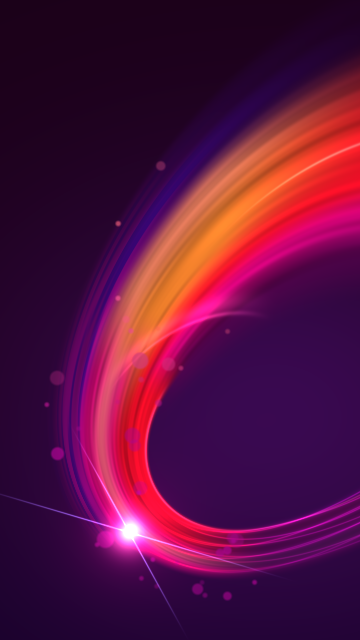
Give the GLSL for this background, as a Shadertoy shader.

```glsl
const vec3 NIGHT = vec3(0.105, 0.002, 0.095);
const vec3 DUSK = vec3(0.225, 0.035, 0.315);
const vec3 PLUM = vec3(0.36, 0.01, 0.31);
const vec3 MAGENTA = vec3(0.90, 0.01, 0.50);
const vec3 RED = vec3(0.93, 0.05, 0.15);
const vec3 ORANGE = vec3(1.00, 0.53, 0.18);
const vec3 PEACH = vec3(0.93, 0.50, 0.45);
const vec3 PINK = vec3(1.00, 0.35, 0.62);
const vec3 INDIGO = vec3(0.24, 0.02, 0.56);
const vec3 VIOLET = vec3(0.66, 0.02, 0.56);
const vec3 RAY_BLUE = vec3(0.45, 0.38, 0.75);
const vec2 SWIRL_CENTER = vec2(0.694, 0.574);
const vec2 STAR = vec2(0.359, 0.299);
const float TAU = 6.28318;
const int DISCS = 38;
const int THREADS = 10;

float hash(vec2 p) {
    return fract(sin(dot(p, vec2(127.1, 311.7))) * 43758.5453);
}

float noise(vec2 p) {
    vec2 i = floor(p), f = fract(p);
    f = f * f * (3.0 - 2.0 * f);
    return mix(mix(hash(i), hash(i + vec2(1, 0)), f.x),
               mix(hash(i + vec2(0, 1)), hash(i + vec2(1, 1)), f.x), f.y);
}

float bell(float x, float width) {
    return exp(-x * x / (width * width));
}

// Inner and outer radius of the swirl at an angle
vec2 swirlRadii(float a) {
    vec4 wave = vec4(cos(a), sin(a), cos(2.0 * a), sin(2.0 * a));
    return 1.0 / vec2(3.010 + dot(wave, vec4(-0.847, -0.505, -0.273, -0.605)),
                      1.762 + dot(wave, vec4(-0.410, -0.663, -0.067, -0.308)));
}

vec3 background(vec2 p) {
    vec2 d = (p - vec2(0.76, 0.62)) / vec2(0.82, 0.64);
    vec3 base = mix(vec3(0.085, 0.003, 0.15), NIGHT, smoothstep(0.0, 0.8, p.y));
    return mix(base, DUSK, exp(-dot(d, d)));
}

// Main ribbon: a = angle, s = position across (0 inner, 1 outer)
vec3 ribbonColor(float a, float s) {
    float left = smoothstep(2.2, 2.85, a);
    float warm = smoothstep(1.05, 1.75, a) * (1.0 - smoothstep(2.5, 3.3, a));
    vec3 c = mix(PLUM, MAGENTA, smoothstep(0.0, 0.22, s));
    c = mix(c, RED, max(left, smoothstep(0.18, 0.34, s)));
    c = mix(c, mix(RED, ORANGE, warm), smoothstep(0.28, 0.52, s));
    c = mix(c, mix(c, PEACH, warm * 0.75), smoothstep(0.62, 0.85, s));
    return mix(c, mix(MAGENTA, PEACH, bell(s - 0.68, 0.12) * 0.7),
               left * smoothstep(0.35, 0.6, s));
}

vec3 addRibbon(vec3 col, float a, float s) {
    float bend = s + 0.04 * sin(a * 2.3);
    float broad = noise(vec2(bend * 11.0, a * 1.1));
    float fine = noise(vec2(bend * 34.0 + 7.0, a * 1.4));

    // Violet veil outside the ribbon
    float veil = smoothstep(0.75, 1.0, s) * (1.0 - smoothstep(1.15, 1.52, s + 0.15 * broad));
    veil *= smoothstep(1.05, 2.1, a) * (1.0 - smoothstep(3.45, 3.95, a));
    vec3 veilColor = mix(INDIGO, VIOLET, smoothstep(0.3, 0.7, fine) * smoothstep(1.5, 2.5, a));
    col = mix(col, veilColor, veil * (0.3 + 0.65 * broad));

    // Dim plum tail inside the ribbon
    float tail = smoothstep(-0.24, 0.02, s) * (1.0 - smoothstep(2.3, 3.1, a));
    col = mix(col, PLUM, tail * 0.65 * (1.0 - smoothstep(0.2, 0.5, s)));

    // Body with streaks
    float outerStart = mix(0.55, 0.86, smoothstep(1.1, 1.8, a));
    float body = smoothstep(-0.03, 0.05, s) * (1.0 - smoothstep(outerStart, 1.06, s));
    body *= mix(1.0, 0.1, smoothstep(3.75, 4.9, a));
    float shade = 0.66 + 0.3 * broad + 0.24 * fine;
    col = mix(col, ribbonColor(a, s) * shade, body);

    // Bright edge, upper highlight and crossing wisp
    col += PINK * 0.5 * bell(s - 0.03, 0.018) * smoothstep(2.5, 3.1, a) * (1.0 - 0.6 * smoothstep(3.8, 4.5, a));
    col += PEACH * 0.6 * bell(s - 0.53, 0.008) * bell(a - 1.28, 0.22);
    float wisp = s - 0.54 + 0.55 * (2.65 - a);
    float wispFade = smoothstep(1.35, 1.95, a) * (1.0 - smoothstep(2.3, 2.9, a));
    col += PINK * wispFade * (0.35 * bell(wisp, 0.015) + 0.3 * bell(wisp - 0.07, 0.06));

    // Fine threads along the lower arm
    float lower = smoothstep(3.6, 4.3, a);
    for (int i = 0; i < THREADS; i++) {
        float k = float(i);
        float offset = s - k / float(THREADS) - 0.07 * sin(a * 1.7 + k * 2.4);
        vec3 tint = mix(RED, VIOLET, smoothstep(4.2, 5.4, a + 0.4 * hash(vec2(k, 3))));
        col += tint * lower * (0.4 * bell(offset, 0.016) + 0.12 * bell(offset, 0.06)) * (1.0 - 0.06 * k);
    }
    return col;
}

// Soft discs scattered around the swirl
vec3 addDiscs(vec3 col, vec2 p) {
    float soft = 1.5 / iResolution.x;
    for (int i = 0; i < DISCS; i++) {
        float k = float(i), size = hash(vec2(k, 5));
        float a = mix(1.6, 5.0, hash(vec2(k, 1)));
        vec2 radii = swirlRadii(a);
        vec2 q = SWIRL_CENTER + vec2(cos(a), sin(a)) * mix(radii.x, radii.y, mix(-0.1, 1.5, hash(vec2(k, 2))));
        float r = mix(0.006, 0.025, size * size * size);
        vec3 tint = mix(VIOLET, mix(PINK, ORANGE, hash(vec2(k, 4))), smoothstep(0.55, 1.0, q.y));
        float disc = 1.0 - smoothstep(r - soft, r + soft, length(p - q));
        col = mix(col, tint, disc * mix(0.3, 0.75, hash(vec2(k, 6))));
    }
    return col;
}

float ray(vec2 d, vec2 dir, float reach) {
    float across = d.x * dir.y - d.y * dir.x;
    return bell(across, 0.0022) * (1.0 - smoothstep(0.0, reach, abs(dot(d, dir))));
}

void mainImage(out vec4 fragColor, in vec2 fragCoord) {
    vec2 p = fragCoord / iResolution.x;
    vec2 d = p - SWIRL_CENTER;
    float a = mod(atan(d.y, d.x), TAU);
    vec2 radii = swirlRadii(a);
    float s = (length(d) - radii.x) / (radii.y - radii.x);

    vec3 col = addDiscs(addRibbon(background(p), a, s), p);

    // Star glow and rays
    vec2 e = p - STAR;
    float dist = length(e);
    col += MAGENTA * 0.55 * exp(-dist / 0.075) + PINK * 0.9 * bell(dist, 0.055) + bell(dist, 0.026);
    col += RAY_BLUE * (ray(e, normalize(vec2(345, -102)), 0.5) + ray(e, normalize(vec2(133, -242)), 0.36));
    fragColor = vec4(clamp(col, 0.0, 1.0), 1.0);
}
```
